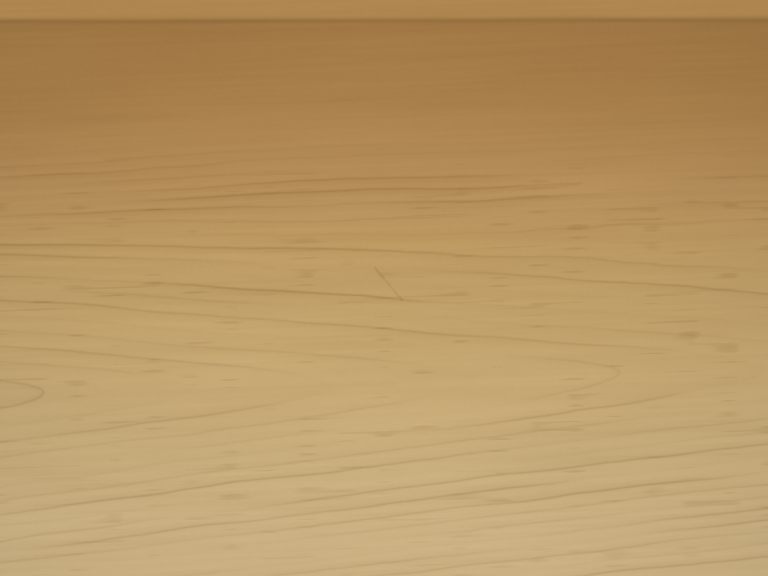
A WebGL 2 fragment shader for this texture:

```glsl
#version 300 es
precision highp float;
precision highp int;

uniform vec2 u_resolution;
out vec4 fragColor;

float hash(vec2 cell) {
    uvec2 q = uvec2(ivec2(cell)) * uvec2(1597334677u, 3812015801u);
    uint n = (q.x ^ q.y) * 1597334677u;
    n = (n ^ (n >> 15)) * 2246822519u;
    return float((n ^ (n >> 13)) >> 8) / 16777216.0;
}

float noise(vec2 p) {
    vec2 i = floor(p), f = fract(p);
    f = f * f * (3.0 - 2.0 * f);
    float low = mix(hash(i), hash(i + vec2(1, 0)), f.x);
    float high = mix(hash(i + vec2(0, 1)), hash(i + vec2(1, 1)), f.x);
    return mix(low, high, f.y);
}

float fbm(vec2 p) {
    float sum = 0.0, amp = 0.5;
    for (int i = 0; i < 4; i++) {
        sum += amp * noise(p);
        p = p * 2.03 + 17.0;
        amp *= 0.5;
    }
    return sum / 0.9375;
}

// Warm board tone from the shaded top (0) to the lit bottom (1)
vec3 boardTone(float depth) {
    const float stops[6] = float[6](0.04, 0.19, 0.31, 0.42, 0.58, 0.90);
    const vec3 tones[6] = vec3[6](
        vec3(0.625, 0.465, 0.265), vec3(0.655, 0.495, 0.290),
        vec3(0.705, 0.550, 0.345), vec3(0.738, 0.600, 0.385),
        vec3(0.762, 0.643, 0.432), vec3(0.790, 0.690, 0.510));
    vec3 tone = tones[0];
    for (int i = 1; i < 6; i++)
        tone = mix(tone, tones[i], clamp((depth - stops[i - 1]) / (stops[i] - stops[i - 1]), 0.0, 1.0));
    return tone;
}

// Growth-ring coordinate: nested arches that point right along a tilted axis
float ringPhase(vec2 p) {
    float tilt = mix(0.03, 0.12, smoothstep(0.48, 0.66, p.y));
    float offset = p.y - 0.325 - tilt * (p.x - 0.3);
    offset += 0.024 * (fbm(p * vec2(1.6, 7.0) + 5.0) - 0.5);
    offset += 0.007 * (fbm(p * vec2(6.0, 34.0) + 31.0) - 0.5);
    float arch = sqrt(offset * offset + 0.0009) - 0.03;
    return (p.x + arch * (9.0 + 6.0 * abs(offset))) / 0.25 + 0.7;
}

// Dark ring edge: crisp outside, fading softly inside
float ringLine(float phase, float slope, vec2 p) {
    float id = floor(phase + 0.5);
    float d = (phase - id) / slope;
    float crisp = exp(-pow(d / 0.0022, 2.0));
    float fade = d < 0.0 ? exp(d / 0.009) : exp(-d / 0.002);
    float strength = mix(0.25, 1.0, hash(vec2(id, 9.0)));
    float broken = smoothstep(0.25, 0.75, noise(vec2(p.x * 3.2 + id * 7.3, id * 3.0 + p.y * 6.0)));
    return strength * (0.65 * crisp * broken + 0.35 * fade * (0.4 + 0.6 * broken));
}

// Short dark fibres lying along the grain
float fibres(vec2 p, vec2 scale, float threshold) {
    return smoothstep(threshold, 1.0, noise(p * scale));
}

float segmentDistance(vec2 p, vec2 a, vec2 b) {
    vec2 ab = b - a;
    return length(p - a - ab * clamp(dot(p - a, ab) / dot(ab, ab), 0.0, 1.0));
}

void main() {
    vec2 p = gl_FragCoord.xy / u_resolution.y;
    float across = gl_FragCoord.x / u_resolution.x;
    float depth = 1.0 - p.y;
    vec2 grain = vec2(p.x, p.y - 0.035 * p.x);

    // Light falloff
    float wander = 0.03 * (fbm(p * vec2(1.2, 5.0)) - 0.5);
    vec3 color = boardTone(depth + wander);
    color *= 1.012 - 0.16 * pow(across - 0.5, 2.0);

    // Lighter strip and seam at the top
    float seam = depth - 0.037 + 0.003 * across + 0.003 * (noise(p * vec2(5.0, 1.0)) - 0.5);
    color = mix(color, vec3(0.695, 0.535, 0.315), 0.85 * smoothstep(0.006, -0.012, seam));
    color *= 1.0 - 0.09 * exp(-pow(seam / 0.004, 2.0));

    // Growth rings
    float phase = ringPhase(p);
    float slope = max(length(vec2(dFdx(phase), dFdy(phase))) * u_resolution.y, 1.0);
    float presence = mix(0.12, 1.0, smoothstep(0.24, 0.36, depth)) * smoothstep(0.03, 0.06, depth);
    presence *= mix(1.0, 0.65, smoothstep(0.82, 0.96, depth));
    float dark = 0.135 * presence * ringLine(phase, slope, p);

    // Fine streaks, fibres and cloudy figure
    dark += 0.030 * (fbm(grain * vec2(1.8, 42.0) + 3.0) - 0.5);
    dark += 0.020 * (noise(grain * vec2(5.0, 190.0)) - 0.5);
    dark += 0.035 * (fbm(grain * vec2(3.0, 11.0) + 41.0) - 0.5);
    dark += 0.060 * presence * fibres(grain + 8.0, vec2(15.0, 150.0), 0.80);

    // Faint oblique scratch
    float scratch = segmentDistance(p, vec2(0.651, 0.535), vec2(0.698, 0.479));
    dark += 0.085 * smoothstep(0.0036, 0.0004, scratch) * (0.35 + 0.65 * noise(p * 110.0));

    color *= 1.0 - dark * vec3(0.85, 1.05, 1.35);
    color += 0.006 * (noise(p * 260.0) - 0.5);
    fragColor = vec4(color, 1.0);
}
```
